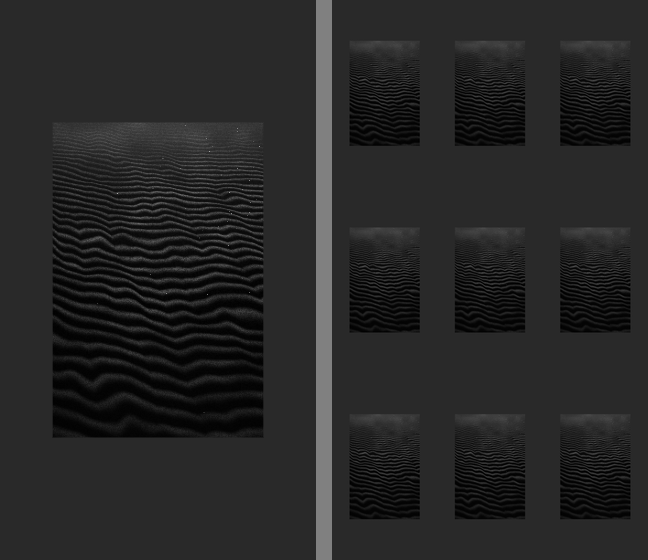
Left, the tile; right, the same tile 3 across and 3 down.
A Shadertoy shader for this texture:

```glsl
// Dark wind-rippled sand receding in perspective, set in a plain grey frame.

float hash(vec2 p) {
    vec3 q = fract(vec3(p.xyx) * 0.1031);
    q += dot(q, q.yzx + 33.33);
    return fract((q.x + q.y) * q.z);
}

float noise(vec2 p) {
    vec2 cell = floor(p), f = fract(p);
    f = f * f * (3.0 - 2.0 * f);
    float low = mix(hash(cell), hash(cell + vec2(1, 0)), f.x);
    float high = mix(hash(cell + vec2(0, 1)), hash(cell + vec2(1, 1)), f.x);
    return mix(low, high, f.y);
}

// Ripple count towards the horizon, bent by swells, cusps and forks
float ripplePhase(vec2 p) {
    float depth = 1.57 - p.y;
    float row = 37.0 / depth;
    float across = (p.x - 0.5) / depth;
    vec2 ground = vec2(across + row * 0.015, row) + 40.0;

    float swell = 1.3 * noise(ground * vec2(2.5, 0.06));
    float cusp = 1.0 - abs(2.0 * noise(ground * vec2(7.0, 0.15) + 7.0) - 1.0);
    float fork = smoothstep(0.3, 0.7, noise(ground * vec2(6.0, 0.22) + 31.0));
    float wobble = noise(ground * vec2(19.0, 0.45) + 53.0);
    return row + 3.2 * across - 1.5 * across * across
         + swell + 0.6 * cusp + 0.5 * fork + 0.32 * wobble;
}

// Rare bright grains, denser towards the upper right
float sparkle(vec2 p) {
    vec2 grid = p * vec2(190, 285);
    vec2 cell = floor(grid);
    float density = 0.0003 + 0.003 * smoothstep(0.3, 0.8, p.x) * smoothstep(0.35, 0.8, p.y);
    float lit = step(1.0 - density, hash(cell + 311.0));
    float disc = 1.0 - smoothstep(0.25, 0.65, length(fract(grid) - 0.5));
    return lit * disc * (0.3 + 0.6 * hash(cell + 97.0));
}

float sand(vec2 p) {
    float phase = ripplePhase(p);
    float f = fract(phase);

    // Narrow crest: long faint slope below, short soft shadow edge above
    float rise = smoothstep(0.12, 0.74, f);
    float crest = rise * rise * (1.0 - smoothstep(0.72, 1.0, f));
    crest = mix(crest, 0.32, smoothstep(0.3, 0.9, fwidth(phase)));
    crest = mix(crest, 0.5, 0.75 * smoothstep(0.86, 1.0, p.y));

    float patches = 0.7 + 0.6 * noise(p * vec2(10, 22) + 19.0);
    float grain = noise(p * vec2(230, 345) + 200.0);
    float trough = 0.016 + 0.05 * smoothstep(0.4, 0.85, p.y)
                 + 0.16 * smoothstep(0.75, 1.02, p.y);
    float lit = mix(0.11, 0.29, smoothstep(0.0, 0.75, p.y)) * patches;
    float shade = mix(trough, max(lit, trough + 0.04), crest * (0.75 + 0.5 * grain));
    shade += (grain - 0.5) * (0.012 + 0.025 * p.y);

    // Darker towards the sides
    float side = 2.0 * p.x - 1.1;
    shade *= 1.0 - 0.2 * side * side;
    return max(shade, 0.008) + 0.5 * sparkle(p);
}

void mainImage(out vec4 fragColor, in vec2 fragCoord) {
    vec2 uv = fragCoord / iResolution.xy;
    vec2 halfSize = vec2(1.0 / 3.0, 0.28125);
    vec2 panel = (uv - 0.5) / (2.0 * halfSize) + 0.5;

    // Antialiased panel edge
    vec2 inside = (halfSize - abs(uv - 0.5)) * iResolution.xy;
    float mask = clamp(min(inside.x, inside.y) + 0.5, 0.0, 1.0);

    vec3 frame = vec3(0.16);
    fragColor = vec4(mix(frame, vec3(sand(panel)), mask), 1.0);
}
```
